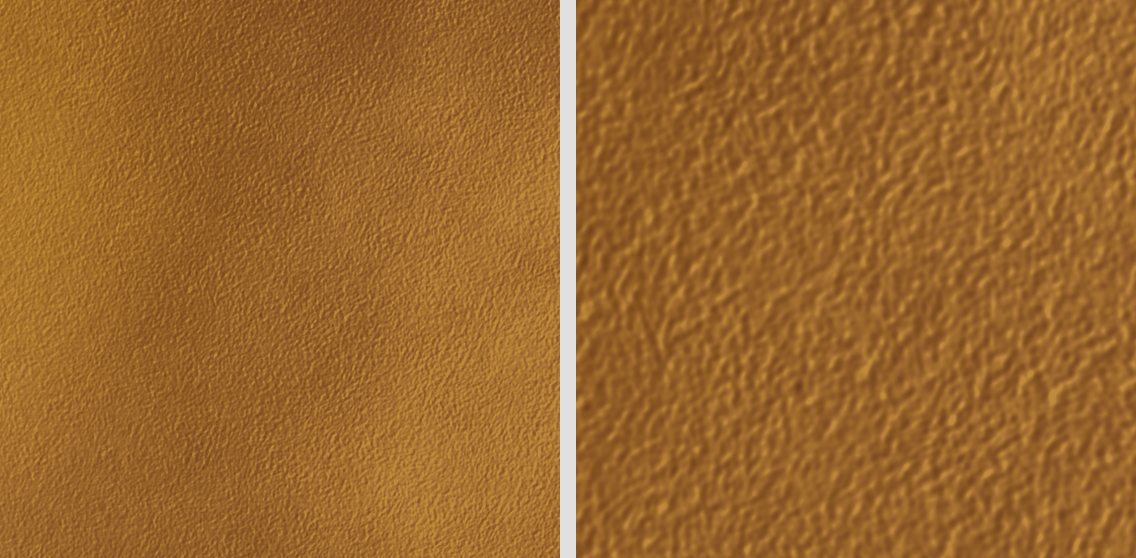
Left: the whole. Right: its middle third, enlarged.
This texture is drawn by a Shadertoy shader. Its source:

```glsl
// Tan suede leather: fine embossed grain under broad, soft folds of light.
#define SHADOW_TAN vec3(0.50, 0.30, 0.130)
#define LIGHT_TAN vec3(0.71, 0.50, 0.215)
#define GRAIN_FREQ vec2(150.0, 120.0)
#define GRAIN_ANGLE -0.42
#define GRAIN_DEPTH 0.66
#define GRAIN_WARP 0.008
#define LIGHT_STEP vec2(0.0015, -0.0007)
#define CLOUD_DEPTH 0.44
#define BASE_TONE 0.37

float hash(vec2 p) {
    return fract(sin(dot(p, vec2(127.1, 311.7))) * 43758.5453);
}

// Slope of a random unit gradient at a lattice corner
float corner(vec2 cell, vec2 offset) {
    float angle = 6.2832 * hash(cell);
    return dot(vec2(cos(angle), sin(angle)), offset);
}

float gradientNoise(vec2 p) {
    vec2 i = floor(p), f = fract(p);
    vec2 u = f * f * f * (f * (f * 6.0 - 15.0) + 10.0);
    vec2 e = vec2(1.0, 0.0);
    float low = mix(corner(i, f), corner(i + e, f - e), u.x);
    float high = mix(corner(i + e.yx, f - e.yx), corner(i + e.xx, f - e.xx), u.x);
    return mix(low, high, u.y);
}

float fbm(vec2 p) {
    float sum = 0.0, weight = 0.6;
    for (int i = 0; i < 4; i++) {
        sum += weight * gradientNoise(p);
        p = mat2(0.8, 0.6, -0.6, 0.8) * p * 2.1 + 17.3;
        weight *= 0.5;
    }
    return sum;
}

vec2 rotate(vec2 p, float angle) {
    float c = cos(angle), s = sin(angle);
    return vec2(c * p.x + s * p.y, c * p.y - s * p.x);
}

// Height of the grain: slanted pebbles, finer wrinkles and coarser lumps
float grainHeight(vec2 p) {
    vec2 q = rotate(p, GRAIN_ANGLE) * GRAIN_FREQ;
    float pebbles = gradientNoise(q);
    float wrinkles = gradientNoise(rotate(q, 0.7) * 1.5 + 41.7);
    float lumps = gradientNoise(rotate(q, -0.6) * 0.55 + 13.1);
    return pebbles + 0.50 * wrinkles + 0.60 * lumps;
}

// Broad light: a dark slanted valley between two bright flanks
float foldTone(vec2 uv) {
    float d = uv.x - mix(0.33, 0.50, uv.y);
    float left = 0.42 * smoothstep(0.05, 0.42, -d);
    float right = 0.42 * smoothstep(0.02, 0.52, d);
    float top = smoothstep(0.62, 1.05, uv.y);
    float cornerShade = 0.18 * smoothstep(0.35, 0.0, length(uv));
    return BASE_TONE + left + right - top * mix(0.18, 0.36, uv.x) - cornerShade;
}

void mainImage(out vec4 fragColor, in vec2 fragCoord) {
    vec2 uv = fragCoord / iResolution.xy;
    vec2 p = fragCoord / iResolution.y;

    // Soft clouds where the nap is brushed, drawn out along the slant
    vec2 nap = rotate(p, -0.6);
    float clouds = fbm(nap * vec2(6.0, 3.6) + 3.7);
    float mottling = fbm(nap * vec2(36.0, 26.0) + 9.1);

    // Relief: difference of height across the light, with a wandering direction
    vec2 warp = vec2(gradientNoise(p * 9.0 + 2.3), gradientNoise(p * 9.0 + 8.9));
    vec2 g = p + GRAIN_WARP * warp;
    float relief = grainHeight(g + LIGHT_STEP) - grainHeight(g - LIGHT_STEP);
    float patchy = 1.0 + 0.35 * gradientNoise(p * 14.0 + 5.5);
    float depth = GRAIN_DEPTH * patchy * mix(0.80, 1.12, smoothstep(0.1, 0.8, uv.x + 0.3 * uv.y));

    // Raised edges catch a little extra light
    float glint = 0.25 * smoothstep(0.30, 0.80, -relief);
    float tone = foldTone(uv) + CLOUD_DEPTH * clouds * smoothstep(-0.2, 0.8, uv.x)
               + 0.20 * mottling - depth * relief + glint * depth;

    // Stray light lifts the deepest shadows
    tone += 0.35 * max(0.18 - tone, 0.0);

    // The left side is a warmer, more saturated tan
    vec3 color = mix(SHADOW_TAN, LIGHT_TAN, clamp(tone, -0.30, 1.2));
    color.b -= 0.03 * smoothstep(0.7, 0.0, uv.x) * smoothstep(0.0, 0.7, uv.y);
    fragColor = vec4(color, 1.0);
}
```
